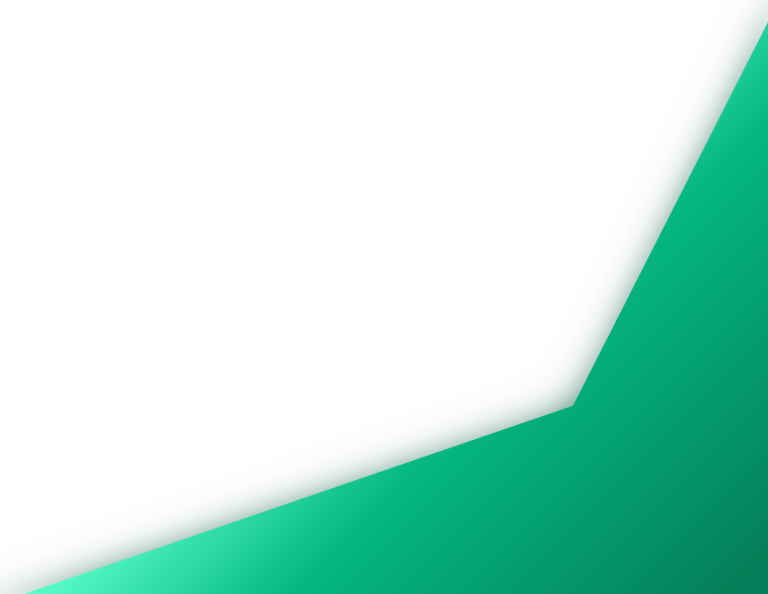
A Shadertoy shader for this background:

```glsl
// Layout, in units of canvas height
const vec2 LEFT_END = vec2(0.0404, 0.0);
const vec2 CORNER = vec2(0.9647, 0.317);
const vec2 RIGHT_END = vec2(1.293, 0.963);

// Diagonal gradient stops, measured along x - y
const float MINT_STOP = 0.04;
const float EMERALD_STOP = 0.49;
const float FOREST_STOP = 1.23;

const vec3 PAPER = vec3(1.0);
const vec3 MINT = vec3(0.36, 1.0, 0.80);
const vec3 EMERALD = vec3(0.018, 0.72, 0.50);
const vec3 FOREST = vec3(0.015, 0.495, 0.345);

const vec3 SHADOW = vec3(0.0, 0.31, 0.23);
const float SHADOW_STRENGTH = 0.56;
const float SHADOW_BLUR = 0.026;

// Signed distance to the line through a and b, positive on its left
float lineDistance(vec2 p, vec2 a, vec2 b) {
    vec2 along = normalize(b - a);
    return dot(p - a, vec2(-along.y, along.x));
}

// Logistic approximation of a Gaussian-blurred edge
float blurredEdge(float d) {
    return 1.0 / (1.0 + exp(1.702 * d / SHADOW_BLUR));
}

vec3 panelGradient(vec2 p) {
    float t = p.x - p.y;
    vec3 color = mix(MINT, EMERALD, clamp((t - MINT_STOP) / (EMERALD_STOP - MINT_STOP), 0.0, 1.0));
    return mix(color, FOREST, clamp((t - EMERALD_STOP) / (FOREST_STOP - EMERALD_STOP), 0.0, 1.0));
}

void mainImage(out vec4 fragColor, in vec2 fragCoord) {
    vec2 p = fragCoord / iResolution.y;
    float pixel = 1.0 / iResolution.y;

    float lowerEdge = lineDistance(p, LEFT_END, CORNER);
    float upperEdge = lineDistance(p, CORNER, RIGHT_END);

    // Soft shadow, fading where the panel ends at the canvas border
    float shade = 1.0 - (1.0 - blurredEdge(lowerEdge)) * (1.0 - blurredEdge(upperEdge));
    shade *= blurredEdge(-p.y) * blurredEdge(p.x - RIGHT_END.x);
    vec3 color = mix(PAPER, SHADOW, SHADOW_STRENGTH * shade);

    // Folded panel with antialiased edges
    float panel = 1.0 - smoothstep(-0.75 * pixel, 0.75 * pixel, min(lowerEdge, upperEdge));
    color = mix(color, panelGradient(p), panel);

    fragColor = vec4(color, 1.0);
}
```
